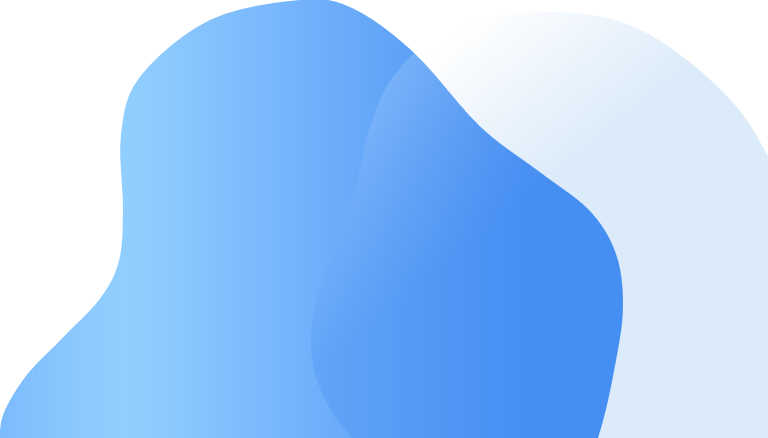
This background is drawn by a Shadertoy shader. Its source:

```glsl
const vec2 GRID = vec2(768.0, 440.0); // design units spanning the canvas
const int KNOTS = 22;
const int STEPS = 6;

const vec3 WHITE = vec3(1.0);
const vec3 SKY = vec3(0.58, 0.82, 1.0);
const vec3 AZURE = vec3(0.445, 0.695, 0.985);
const vec3 ROYAL = vec3(0.275, 0.56, 0.95);
const vec3 MIST = vec3(0.862, 0.922, 0.98);

// Closed outlines, clockwise from the top
const vec2 BLUE_BLOB[KNOTS] = vec2[KNOTS](
    vec2(300, 440), vec2(352, 432), vec2(414, 387), vec2(480, 313),
    vec2(540, 267), vec2(590, 228), vec2(616, 185), vec2(623, 134),
    vec2(616, 78), vec2(598, 0), vec2(560, -100), vec2(300, -160),
    vec2(20, -40), vec2(0, 8), vec2(22, 57), vec2(62, 100),
    vec2(100, 140), vec2(119, 178), vec2(123, 230), vec2(121, 305),
    vec2(140, 363), vec2(210, 420));

const vec2 PALE_BLOB[KNOTS] = vec2[KNOTS](
    vec2(548, 428), vec2(615, 420), vec2(672, 391), vec2(733, 337),
    vec2(768, 283), vec2(800, 215), vec2(815, 120), vec2(800, 0),
    vec2(740, -90), vec2(600, -150), vec2(420, -70), vec2(352, 0),
    vec2(322, 45), vec2(311, 92), vec2(318, 145), vec2(338, 200),
    vec2(355, 250), vec2(368, 305), vec2(385, 350), vec2(414, 387),
    vec2(440, 404), vec2(485, 421));

// Catmull-Rom curve between b and c
vec2 spline(vec2 a, vec2 b, vec2 c, vec2 d, float t) {
    vec2 cubic = 3.0 * (b - c) + d - a;
    vec2 square = 2.0 * a - 5.0 * b + 4.0 * c - d;
    return b + 0.5 * t * (c - a + t * (square + t * cubic));
}

float segmentDistance(vec2 p, vec2 a, vec2 b) {
    vec2 edge = b - a;
    float along = clamp(dot(p - a, edge) / dot(edge, edge), 0.0, 1.0);
    return length(p - a - along * edge);
}

// Whether a ray to the right of p meets the segment
bool crosses(vec2 p, vec2 a, vec2 b) {
    if ((a.y > p.y) == (b.y > p.y)) return false;
    return p.x < a.x + (b.x - a.x) * (p.y - a.y) / (b.y - a.y);
}

// Signed distance to a closed spline, negative inside
float blobDistance(vec2 p, vec2 knots[KNOTS]) {
    float nearest = 1e5;
    float side = 1.0;
    vec2 previous = knots[0];
    for (int i = 0; i < KNOTS; i++) {
        vec2 a = knots[(i + KNOTS - 1) % KNOTS];
        vec2 b = knots[i];
        vec2 c = knots[(i + 1) % KNOTS];
        vec2 d = knots[(i + 2) % KNOTS];
        for (int j = 1; j <= STEPS; j++) {
            vec2 current = spline(a, b, c, d, float(j) / float(STEPS));
            nearest = min(nearest, segmentDistance(p, previous, current));
            if (crosses(p, previous, current)) side = -side;
            previous = current;
        }
    }
    return side * nearest;
}

float coverage(float dist, float pixel) {
    return clamp(0.5 - dist / pixel, 0.0, 1.0);
}

// Light band near the left, deepening to both sides
vec3 blueGradient(float x) {
    float offset = length(vec2(x - 125.0, 20.0));
    vec3 color = mix(SKY, AZURE, clamp(offset / 185.0, 0.0, 1.0));
    return mix(color, ROYAL, clamp((offset - 185.0) / 215.0, 0.0, 1.0));
}

void mainImage(out vec4 fragColor, in vec2 fragCoord) {
    vec2 p = fragCoord / iResolution.xy * GRID;
    float pixel = GRID.y / iResolution.y;

    float blueMask = coverage(blobDistance(p, BLUE_BLOB), pixel);
    float paleMask = coverage(blobDistance(p, PALE_BLOB), pixel);

    // Diagonal fade from upper left to lower right
    float diagonal = dot(vec2(p.x, GRID.y - p.y), vec2(0.63, 0.77));
    float fade = clamp((diagonal - 310.0) / 178.0, 0.0, 1.0);

    // Pale blob on the white ground
    vec3 ground = mix(WHITE, mix(WHITE, MIST, fade), paleMask);

    // Blue blob with a translucent overlap
    vec3 blue = blueGradient(p.x);
    vec3 overlap = mix(blue, WHITE, 0.14 * (1.0 - fade));
    overlap = mix(overlap, ROYAL, 0.35 * fade);
    blue = mix(blue, overlap, paleMask);

    fragColor = vec4(mix(ground, blue, blueMask), 1.0);
}
```
